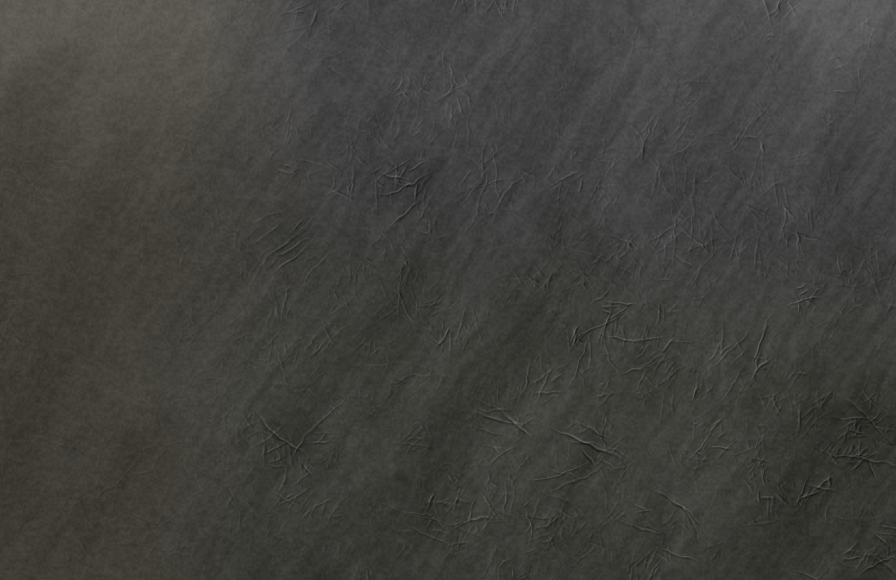
A Shadertoy shader for this texture:

```glsl
// Dark, crumpled, painted surface: a murky olive and slate ground with
// slanted smoky smears, covered by tufts of thin raised creases.
// Value noise makes the ground; creases are slightly bent strokes per cell.

float hash(vec2 p) {
    vec3 q = fract(p.xyx * 0.1031);
    q += dot(q, q.yzx + 33.33);
    return fract((q.x + q.y) * q.z);
}

vec2 hash2(vec2 p) {
    return vec2(hash(p), hash(p + 47.3));
}

float noise(vec2 p) {
    vec2 i = floor(p), f = fract(p);
    f = f * f * (3.0 - 2.0 * f);
    return mix(mix(hash(i), hash(i + vec2(1, 0)), f.x),
               mix(hash(i + vec2(0, 1)), hash(i + 1.0), f.x), f.y);
}

float fbm(vec2 p) {
    float sum = 0.0, gain = 0.5;
    for (int i = 0; i < 5; i++) {
        sum += gain * noise(p);
        p = mat2(0.8, 0.6, -0.6, 0.8) * p * 2.03 + 11.7;
        gain *= 0.5;
    }
    return sum;
}

// Crease tufts: x is signed relief (lit ridge, shadowed flank), y is soft soot around them
vec2 creases(vec2 p, float cells, float seed) {
    vec2 g = p * cells;
    float wobble = 0.07 * (noise(g * 3.0 + seed) - 0.5) + 0.035 * (noise(g * 11.0) - 0.5);
    float thickness = 0.0013 * cells;
    float relief = 0.0, soot = 0.0;
    for (int j = -1; j <= 1; j++)
    for (int i = -1; i <= 1; i++) {
        vec2 cell = floor(g) + vec2(i, j);
        vec2 key = cell + seed;
        vec2 root = cell + 0.2 + 0.6 * hash2(key);
        vec2 at = root / cells;

        // Steep in the upper right, lying flat at the bottom and left
        float steep = smoothstep(0.15, 0.5, at.y) * smoothstep(0.25, 0.5, at.x);
        float lean = mix(0.0, 1.2, steep) + 1.1 * (hash(key + 5.1) - 0.5);
        float strength = pow(hash(key + 9.7), 1.5);
        vec2 r = g - root;
        soot += strength * exp(-9.0 * dot(r, r));

        for (int k = 0; k < 10; k++) {
            vec2 shape = hash2(key * 3.0 + float(k) * 17.0);
            vec2 shift = hash2(key * 5.0 + float(k) * 29.0) - 0.5;
            float stray = shape.x - 0.5;
            float angle = lean + 0.7 * stray + 7.0 * stray * stray * stray;
            vec2 dir = vec2(cos(angle), sin(angle));
            vec2 q = r - 0.6 * shift;
            float along = dot(q, dir);
            float across = dot(q, vec2(-dir.y, dir.x)) + wobble + 0.9 * shift.x * along * along;
            float halfLength = mix(0.12, 0.55, shape.y * shape.y);
            float taper = 1.0 - smoothstep(0.2 * halfLength, halfLength, abs(along));
            float d = across / thickness;
            float ridge = exp(-d * d) - 0.6 * exp(-0.4 * (d + 2.1) * (d + 2.1));
            relief += strength * taper * ridge * (0.25 + 0.75 * hash(shape * 91.0));
        }
    }
    return vec2(relief, soot);
}

void mainImage(out vec4 fragColor, in vec2 fragCoord) {
    vec2 uv = fragCoord / iResolution.xy;
    vec2 p = fragCoord / iResolution.y;

    // Coordinates along and across the slanted smears
    vec2 slant = vec2(dot(p, vec2(0.5, 0.866)), dot(p, vec2(0.866, -0.5)));
    float clouds = fbm(p * 3.0 + 4.0) - 0.48;
    float smears = fbm(slant * vec2(4.0, 9.0) + 1.5 * clouds) - 0.48;
    float fibres = fbm(slant * vec2(18.0, 85.0) + 8.0 * clouds) - 0.48;

    // Ground: olive left, slate upper right, grey-green below
    vec2 w = uv + 0.2 * vec2(clouds, smears);
    vec3 olive = vec3(0.250, 0.242, 0.216);
    vec3 slate = vec3(0.248, 0.249, 0.252);
    vec3 moss = vec3(0.238, 0.238, 0.220);
    float right = smoothstep(0.2, 0.36, w.x);
    vec3 color = mix(olive, mix(moss, slate, smoothstep(0.45, 0.85, w.y + 0.15 * w.x)), right);

    // Pale upper corners and upper edge, dark lower right
    color += vec3(0.082, 0.078, 0.076) * smoothstep(0.6, 1.0, w.y) * (1.0 - smoothstep(0.2, 0.42, w.x));
    color += 0.085 * smoothstep(0.4, 0.0, length((w - vec2(0.95, 1.0)) * vec2(1.3, 1.0)));
    color += 0.022 * smoothstep(0.75, 1.0, w.y);
    color -= 0.03 * smoothstep(0.6, 1.0, w.x) * smoothstep(0.55, 0.0, w.y);
    color -= 0.012 * smoothstep(0.4, 0.0, w.y);

    // Smoky smears, stronger towards the right
    float rough = mix(0.5, 1.0, right);
    color += rough * (0.085 * smears + 0.04 * clouds + 0.075 * fibres);

    // Creases gather in patches, with cool highlights on the right
    float patches = mix(0.35, 1.0, smoothstep(0.34, 0.58, fbm(p * 4.5 + 31.0)));
    vec2 tufts = creases(p, 6.5, 3.0);
    float relief = tufts.x + 0.75 * creases(p + 0.37, 11.0, 71.0).x
                 + 0.45 * creases(p + 0.71, 19.0, 133.0).x;
    relief *= patches * mix(0.5, 1.0, right) * (0.75 + 0.5 * uv.x);
    color -= 0.04 * rough * patches * tufts.y * smoothstep(-0.15, 0.15, fbm(slant * vec2(9.0, 22.0)) - 0.48);
    vec3 glint = mix(vec3(0.125, 0.118, 0.095), vec3(0.145, 0.148, 0.155), right);
    color += glint * clamp(relief, -0.6, 1.3);

    // Fine canvas grain
    color += 0.038 * (noise(p * 270.0) - 0.5) + 0.026 * (noise(p * vec2(90.0, 150.0)) - 0.5);

    fragColor = vec4(clamp(color, 0.0, 1.0), 1.0);
}
```
